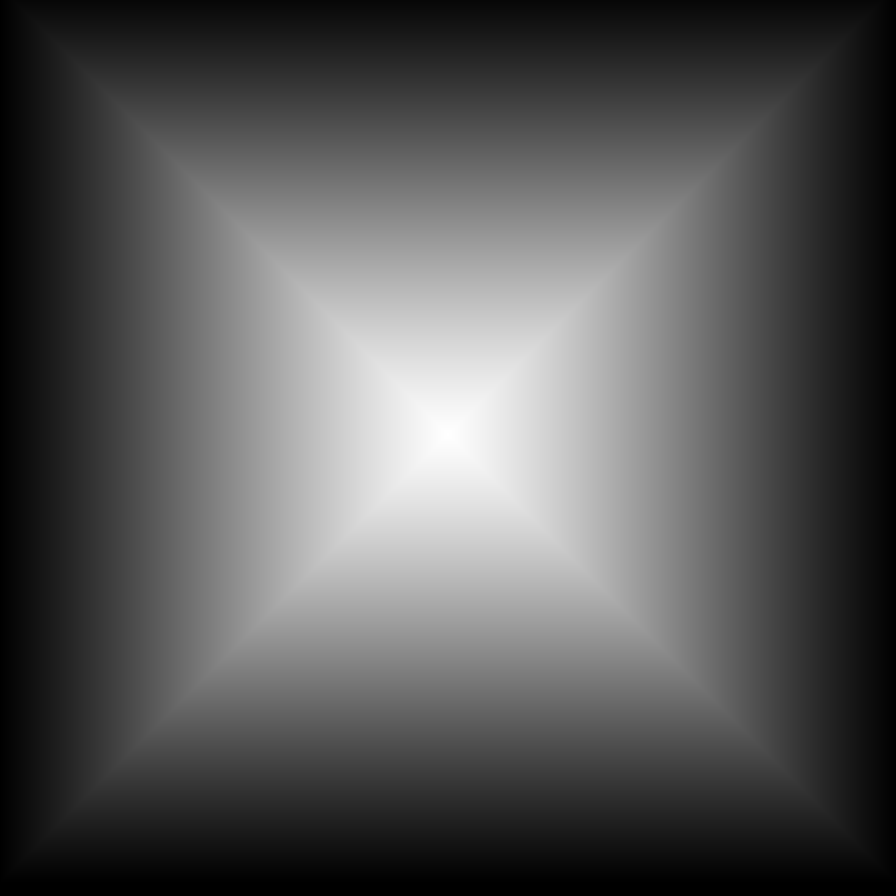
Write a WebGL 1 fragment shader that draws this background.

```glsl
precision highp float;
// Draws a soft grey pyramid of light: nested squares fading from a white peak to black edges.

uniform vec2 u_resolution;

const vec2 PEAK = vec2(0.5, 0.515);   // brightest point, in canvas units
const float REACH = 0.5;              // distance from the peak to black
const float PEAK_LIFT = 0.38;         // extra brightness near the peak
const float EDGE_DROP = 0.55;         // how fast that lift fades outward
const vec3 PEAK_COLOR = vec3(1.0);
const vec3 EDGE_COLOR = vec3(0.0);

// Distance measured in squares, which gives the diagonal ridges
float squareDistance(vec2 offset) {
  return max(abs(offset.x), abs(offset.y));
}

// Near-linear falloff with a gently rounded top and foot
float falloff(float t) {
  return 1.0 - t + t * (1.0 - t) * (PEAK_LIFT - EDGE_DROP * t);
}

void main() {
  vec2 uv = gl_FragCoord.xy / u_resolution;
  float t = clamp(squareDistance(uv - PEAK) / REACH, 0.0, 1.0);
  gl_FragColor = vec4(mix(EDGE_COLOR, PEAK_COLOR, falloff(t)), 1.0);
}
```
